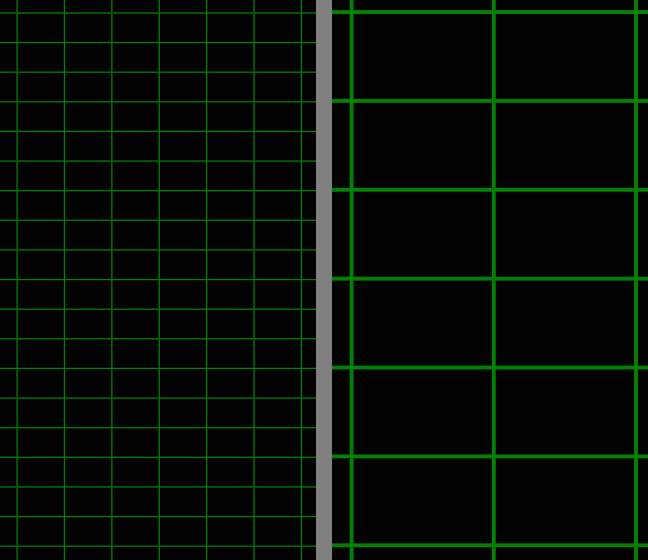
Left: the whole. Right: its middle third, enlarged.
Reproduce this pattern procedurally as a WebGL 1 fragment shader.

```glsl
precision highp float;
// Thin green rectangular grid on a near-black ground.

uniform vec2 u_resolution;

// Distance to the nearest of a set of evenly spaced lines, on each axis.
vec2 gridDistance(vec2 p, vec2 origin, vec2 spacing) {
    vec2 cell = fract((p - origin) / spacing + 0.5) - 0.5;
    return abs(cell) * spacing;
}

// Share of a pixel covered by a line of the given width, on each axis.
vec2 lineCoverage(vec2 dist, float width, float pixel) {
    vec2 overlap = 0.5 * (width + pixel) - dist;
    return clamp(overlap, 0.0, min(width, pixel)) / pixel;
}

void main() {
    // Canvas widths, measured from the centre.
    float pixel = 1.0 / u_resolution.x;
    vec2 p = (gl_FragCoord.xy - 0.5 * u_resolution) * pixel;

    // Grid layout
    vec2 spacing = vec2(0.15, 0.09375);
    vec2 origin = vec2(0.004, 0.0014);
    float lineWidth = 0.0041;

    // Colours
    vec3 ground = vec3(0.008);
    vec3 lineGreen = vec3(0.008, 0.5, 0.008);

    vec2 coverage = lineCoverage(gridDistance(p, origin, spacing), lineWidth, pixel);
    float line = max(coverage.x, coverage.y);
    gl_FragColor = vec4(mix(ground, lineGreen, line), 1.0);
}
```
